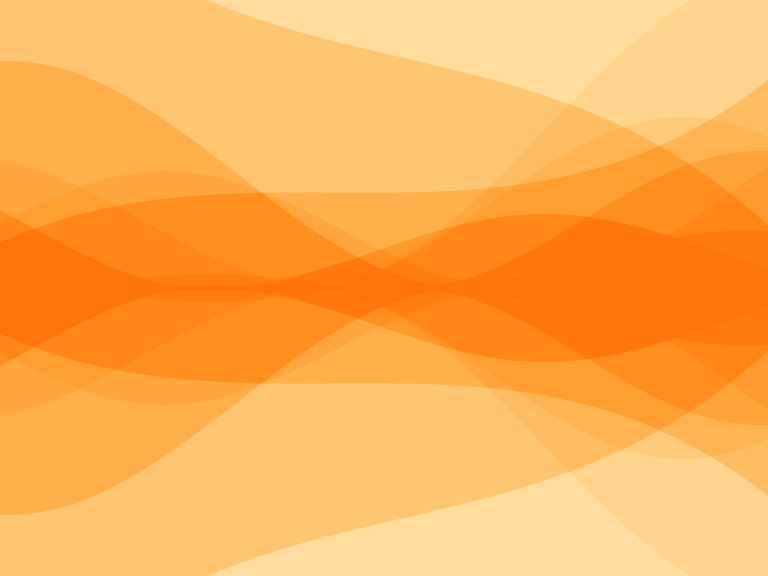
Reproduce this background procedurally as a WebGL 2 fragment shader.

```glsl
#version 300 es
precision highp float;

uniform vec2 u_resolution;
out vec4 fragColor;

const float PI = 3.14159265;
const float STRONG = 1.0;
const float MEDIUM = 0.7;
const float FAINT = 0.4;
const float SEAM = 0.003;

// Cosine bell that falls to zero at the given reach from its centre
float bell(float x, float centre, float reach, float peak) {
    float t = min(abs(x - centre) / reach, 1.0);
    return peak * (0.5 + 0.5 * cos(PI * t));
}

// Cubic through four heights spaced evenly over the width
float cubic(float x, vec4 h) {
    float t = 3.0 * x;
    float a = t - 1.0, b = t - 2.0, c = t - 3.0;
    return dot(h, vec4(-a * b * c / 6.0, t * b * c / 2.0,
                       -t * a * c / 2.0, t * a * b / 6.0));
}

// Smooth-edged band, mirrored about the horizontal axis
float band(float axisDistance, float halfHeight) {
    float inside = halfHeight - axisDistance;
    return clamp(0.5 + inside / max(fwidth(inside), 1e-5), 0.0, 1.0);
}

// Pale apricot deepening to orange as translucent bands pile up
vec3 amber(float depth) {
    float green = max(0.865 - 0.088 * depth, 0.46);
    float blue = 0.62 * pow(max(1.0 - depth / 5.4, 0.0), 1.6);
    return vec3(1.0, green, max(blue, 0.035));
}

void main() {
    vec2 uv = gl_FragCoord.xy / u_resolution;
    float x = uv.x;
    float d = abs(uv.y - 0.5);

    // Broad bands across the full width
    float depth = STRONG * band(d, cubic(x, vec4(0.753, 0.468, 0.352, 0.109)));
    depth += STRONG * band(d, cubic(x, vec4(0.078, 0.165, 0.178, 0.361)));

    // Bold swells joined by a thin seam on the axis
    float leftSwell = bell(x, 0.01, 0.60, 0.394);
    float twinSwell = max(bell(x, -0.20, 0.47, 0.22), bell(x, 0.71, 0.44, 0.1285));
    depth += STRONG * band(d, max(leftSwell, SEAM));
    depth += STRONG * band(d, max(twinSwell, SEAM));
    depth += MEDIUM * band(d, bell(x, 0.99, 0.46, 0.238));

    // Faint veils on the left
    depth += FAINT * band(d, bell(x, 0.215, 0.46, 0.203));
    depth += FAINT * band(d, bell(x, -0.05, 0.48, 0.228));
    depth += FAINT * band(d, bell(x, 0.275, 0.25, 0.024));

    // Faint veils on the right
    depth += FAINT * band(d, bell(x, 1.02, 0.62, 0.55));
    depth += FAINT * band(d, bell(x, 0.89, 0.50, 0.297));
    depth += FAINT * band(d, bell(x, 1.20, 0.52, 0.31));
    depth += FAINT * band(d, bell(x, 0.97, 0.42, 0.10));

    fragColor = vec4(amber(depth), 1.0);
}
```
